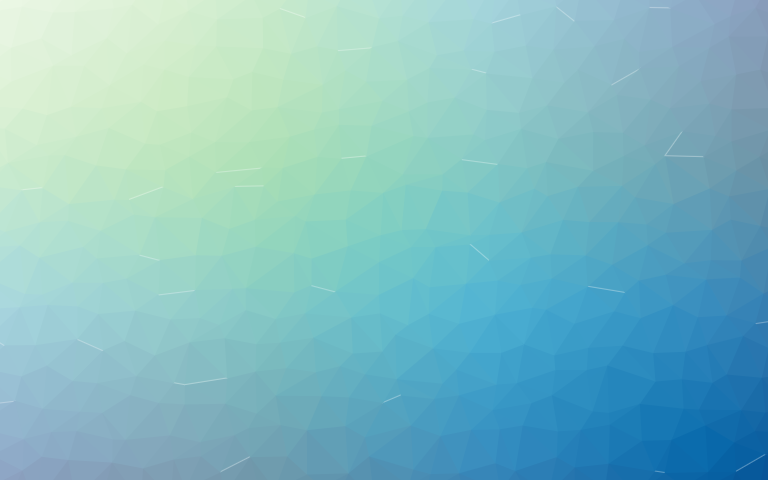
This background is drawn by a WebGL 1 fragment shader. Its source:

```glsl
precision highp float;
uniform vec2 u_resolution;

const float ROWS = 16.0;

float hash(vec2 p) {
  vec3 q = fract(vec3(p.xyx) * 0.1031);
  q += dot(q, q.yzx + 33.33);
  return fract((q.x + q.y) * q.z);
}

float cross2(vec2 a, vec2 b) {
  return a.x * b.y - a.y * b.x;
}

// Ramp from pale green through turquoise to deep blue
vec3 ramp(float t) {
  t = clamp(t, 0.0, 1.0) * 8.0;
  vec3 c = mix(vec3(0.97, 0.99, 0.94), vec3(0.88, 0.95, 0.86), min(t, 1.0));
  c = mix(c, vec3(0.80, 0.92, 0.77), clamp(t - 1.0, 0.0, 1.0));
  c = mix(c, vec3(0.66, 0.87, 0.71), clamp(t - 2.0, 0.0, 1.0));
  c = mix(c, vec3(0.48, 0.80, 0.77), clamp(t - 3.0, 0.0, 1.0));
  c = mix(c, vec3(0.31, 0.70, 0.83), clamp(t - 4.0, 0.0, 1.0));
  c = mix(c, vec3(0.17, 0.55, 0.75), clamp(t - 5.0, 0.0, 1.0));
  c = mix(c, vec3(0.03, 0.41, 0.67), clamp(t - 6.0, 0.0, 1.0));
  return mix(c, vec3(0.03, 0.25, 0.51), clamp(t - 7.0, 0.0, 1.0));
}

// Cube-root XYZ, in which blends are perceptually even
vec3 toPerceptual(vec3 rgb) {
  mat3 rgbToXyz = mat3(0.434, 0.2127, 0.0178,
                       0.3762, 0.7152, 0.1095,
                       0.1898, 0.0722, 0.8728);
  return pow(rgbToXyz * pow(rgb, vec3(2.2)), vec3(1.0 / 3.0));
}

vec3 fromPerceptual(vec3 f) {
  mat3 xyzToRgb = mat3(3.0799, -0.9213, 0.0529,
                       -1.5371, 1.876, -0.204,
                       -0.5428, 0.0453, 1.1512);
  return pow(max(xyzToRgb * (f * f * f), 0.0), vec3(1.0 / 2.2));
}

// Even blend of a left-to-right ramp and a top-to-bottom ramp
vec3 gradientAt(vec2 p) {
  vec2 uv = p / ROWS * vec2(u_resolution.y / u_resolution.x, 1.0);
  vec3 across = toPerceptual(ramp(0.05 + 0.9 * uv.x));
  vec3 down = toPerceptual(ramp(0.92 - 0.84 * uv.y));
  return fromPerceptual(0.5 * (across + down));
}

// Jittered mesh vertex
vec2 vertex(vec2 id) {
  vec2 jitter = vec2(hash(id + 17.3), hash(id + 71.9)) - 0.5;
  return id + 0.5 + 0.7 * jitter;
}

float edgeDistance(vec2 p, vec2 a, vec2 b) {
  return cross2(b - a, p - a) / length(b - a);
}

// Adds one flat facet, weighted by its coverage
void addFacet(inout vec4 sum, vec2 p, vec2 a, vec2 b, vec2 c) {
  float pixel = ROWS / u_resolution.y;
  float seam = edgeDistance(p, a, b);
  float inside = min(seam, min(edgeDistance(p, b, c), edgeDistance(p, c, a)));
  float coverage = clamp(0.5 + inside / pixel, 0.0, 1.0);
  if (coverage > 0.0) {
    vec2 center = (a + b + c) / 3.0;
    vec3 color = gradientAt(center);
    // A few facets have a pale hairline on one edge
    float hairline = 1.0 - smoothstep(0.01, 0.06, seam);
    color = mix(color, vec3(1.0), 0.32 * hairline * step(0.965, hash(center * 37.0)));
    sum += vec4(color, 1.0) * coverage;
  }
}

void main() {
  vec2 p = gl_FragCoord.xy / u_resolution.y * ROWS;
  vec4 sum = vec4(gradientAt(p), 1.0) * 0.001;

  for (int j = -1; j <= 0; j++) {
    for (int i = -1; i <= 0; i++) {
      vec2 id = floor(p) + vec2(float(i), float(j));
      vec2 a = vertex(id);
      vec2 b = vertex(id + vec2(1.0, 0.0));
      vec2 c = vertex(id + vec2(1.0, 1.0));
      vec2 d = vertex(id + vec2(0.0, 1.0));

      // Split the quad along its Delaunay diagonal
      float angleSine = cross2(b - a, d - a) * dot(d - c, b - c)
                      + dot(b - a, d - a) * cross2(d - c, b - c);
      if (angleSine < 0.0) {
        addFacet(sum, p, a, b, c);
        addFacet(sum, p, c, d, a);
      } else {
        addFacet(sum, p, a, b, d);
        addFacet(sum, p, b, c, d);
      }
    }
  }
  gl_FragColor = vec4(sum.rgb / sum.a, 1.0);
}
```
